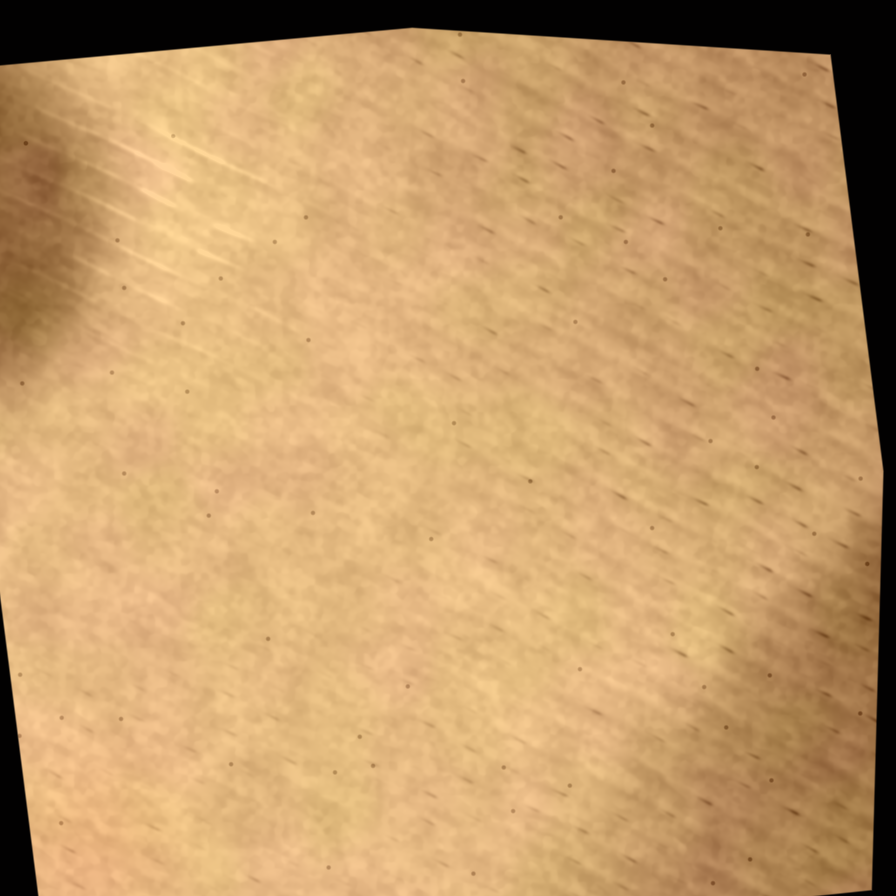
A Shadertoy shader for this texture:

```glsl
// A bent sheet of tan corrugated cardboard on black, lit from the left.
// A convex polygon cuts the sheet; soft shadows, slanted ridges, short creases
// and blended cellular noise are summed into one tone that picks the colour.

#define SHADE_COLOR vec3(0.55, 0.38, 0.21)
#define LIGHT_COLOR vec3(0.90, 0.73, 0.51)
#define BACK_COLOR vec3(0.006, 0.002, 0.002)
#define RIDGE_ANGLE 0.46
#define RIDGE_STEP 0.033
#define CREASE_STEP 0.062
#define CREASE_DEPTH 0.50
#define RIDGE_DEPTH 0.055
#define GRAIN_SIZE 0.0075
#define GRAIN_DEPTH 0.26
#define GLARE 0.34
#define SPECK_STEP 0.055

float hash(vec2 p) {
    vec3 q = fract(p.xyx * vec3(0.1031, 0.1030, 0.0973));
    q += dot(q, q.yzx + 33.33);
    return fract((q.x + q.y) * q.z);
}

vec2 hash2(vec2 p) {
    return vec2(hash(p), hash(p + 71.7));
}

// Cellular noise: random cell values blended by distance, about -0.5 to 0.5.
float cells(vec2 p) {
    vec2 base = floor(p);
    float sum = 0.0, total = 0.0;
    for (int j = -1; j <= 1; j++)
    for (int i = -1; i <= 1; i++) {
        vec2 id = base + vec2(i, j);
        vec2 d = id + 0.15 + 0.7 * hash2(id) - p;
        float w = exp(-4.5 * dot(d, d));
        sum += w * hash(id + 19.3);
        total += w;
    }
    return sum / total - 0.5;
}

// Signed distance to the outline of the sheet, negative inside.
float sheetDistance(vec2 p) {
    vec2 corner[8] = vec2[8](
        vec2(-0.01, 0.926), vec2(0.46, 0.969), vec2(0.927, 0.939), vec2(0.986, 0.474),
        vec2(0.973, 0.0065), vec2(0.75, -0.017), vec2(0.045, -0.017), vec2(-0.01, 0.414));
    float d = -1.0;
    for (int i = 0; i < 8; i++) {
        vec2 edge = normalize(corner[(i + 1) % 8] - corner[i]);
        d = max(d, dot(p - corner[i], vec2(-edge.y, edge.x)));
    }
    return d;
}

// Broad light: falloff to the upper right and two soft shadows.
float lighting(vec2 p) {
    float tone = 1.0 - 0.46 * smoothstep(0.52, 1.1, dot(p, vec2(0.7, 0.5)));
    float left = length((p - vec2(-0.04, 0.76)) / vec2(0.20, 0.25));
    tone -= 0.95 * smoothstep(1.08, 0.45, left);
    float spread = mix(0.26, 0.07, smoothstep(0.0, 0.42, p.y));
    float right = smoothstep(-0.5, 1.0, (p.x - p.y - 0.54) / spread);
    tone -= 0.58 * right * smoothstep(0.35, 0.8, p.x);
    return tone;
}

// One tapered dark crease in each cell of the ridge grid, where chance allows.
float creases(vec2 along) {
    vec2 size = vec2(CREASE_STEP, RIDGE_STEP);
    vec2 g = along / size;
    g.x += 0.37 * floor(g.y);
    vec2 id = floor(g);
    vec2 d = (fract(g) - 0.5 - vec2(0.35, 0.22) * (hash2(id) - 0.5)) * size;
    float len = d.x < 0.0 ? 0.011 : 0.005;
    float shape = exp(-pow(d.x / len, 2.0) - pow(d.y / 0.0022, 2.0));
    return shape * smoothstep(0.25, 1.0, hash(id + 5.1));
}

float specks(vec2 p) {
    vec2 g = p / SPECK_STEP, id = floor(g);
    vec2 d = (fract(g) - 0.2 - 0.6 * hash2(id + 40.0)) * SPECK_STEP;
    return step(0.8, hash(id + 8.8)) * smoothstep(0.0036, 0.001, length(d));
}

void mainImage(out vec4 fragColor, in vec2 fragCoord) {
    vec2 p = fragCoord / iResolution.xy;

    // Ridge frame: x runs down to the right, y crosses the ridges.
    float c = cos(RIDGE_ANGLE), s = sin(RIDGE_ANGLE);
    vec2 along = vec2(c * p.x - s * p.y, s * p.x + c * p.y);
    along.y += 0.004 * sin(7.0 * p.x + 3.0 * p.y) + 0.0012 * sin(31.0 * along.x);
    float phase = 6.2832 * (along.y / RIDGE_STEP - 0.5);

    // Where the relief shows: right side, lower edge, and the glossy upper left.
    float rightSide = smoothstep(0.38, 0.8, p.x + 0.15 * p.y);
    float relief = max(rightSide, 0.65 * smoothstep(0.38, 0.08, p.y));
    float gloss = exp(-dot((p - vec2(0.19, 0.79)) / vec2(0.15, 0.17),
                           (p - vec2(0.19, 0.79)) / vec2(0.15, 0.17)));

    // Paper grain at three sizes.
    float fine = cells(p / GRAIN_SIZE);
    float fibre = cells(along / (GRAIN_SIZE * vec2(2.6, 1.3)) + 50.0);
    float blotch = cells(p / vec2(0.035, 0.055) + 9.0);

    float tone = lighting(p);
    tone += GRAIN_DEPTH * (0.6 * fine + 0.7 * fibre) + 0.17 * blotch;
    tone += RIDGE_DEPTH * (rightSide + 0.6 * gloss) * (sin(phase) + 0.4 * sin(2.0 * phase));
    tone -= CREASE_DEPTH * (0.1 + 0.9 * relief) * creases(along);
    tone -= 0.55 * specks(p);

    // Thin broken highlights on the ridge tops.
    float crest = pow(0.5 + 0.5 * cos(phase), 12.0);
    float broken = smoothstep(-0.3, 0.3, cells(along / vec2(0.04, RIDGE_STEP) + 23.0));
    tone += GLARE * gloss * (0.25 + crest * broken);

    vec3 color = mix(SHADE_COLOR, LIGHT_COLOR, clamp(tone, -0.35, 1.3));

    // Faint pink and green tints.
    float tint = cells(p / 0.07 + 31.0);
    color += tint * vec3(0.015, -0.02, 0.03);
    color.r += 0.035 * exp(-90.0 * dot(p - vec2(0.1, 0.06), p - vec2(0.1, 0.06)));

    float blur = 1.2 / min(iResolution.x, iResolution.y);
    float inside = smoothstep(blur, -blur, sheetDistance(p));
    fragColor = vec4(mix(BACK_COLOR, color, inside), 1.0);
}
```
